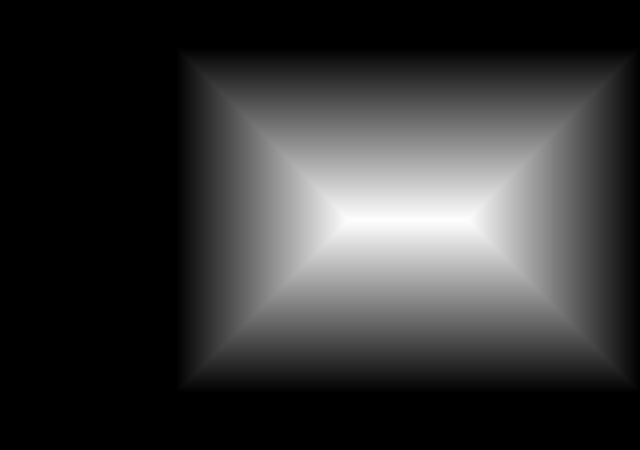
This background is drawn by a Shadertoy shader. Its source:

```glsl
// Signed distance to the nearest side of a box under the max metric, positive inside
float insetDepth(vec2 p, vec2 halfSize) {
    vec2 inset = halfSize - abs(p);
    return min(inset.x, inset.y);
}

void mainImage(out vec4 fragColor, in vec2 fragCoord) {
    // Canvas units: height is 1
    vec2 p = fragCoord / iResolution.y;

    // Hipped ramp: black at the sides, white along the central ridge
    vec2 halfSize = vec2(0.515, 0.3835);
    float depth = insetDepth(p - vec2(0.9065, 0.511), halfSize);
    float brightness = clamp(depth / halfSize.y, 0.0, 1.0);

    fragColor = vec4(vec3(brightness), 1.0);
}
```
